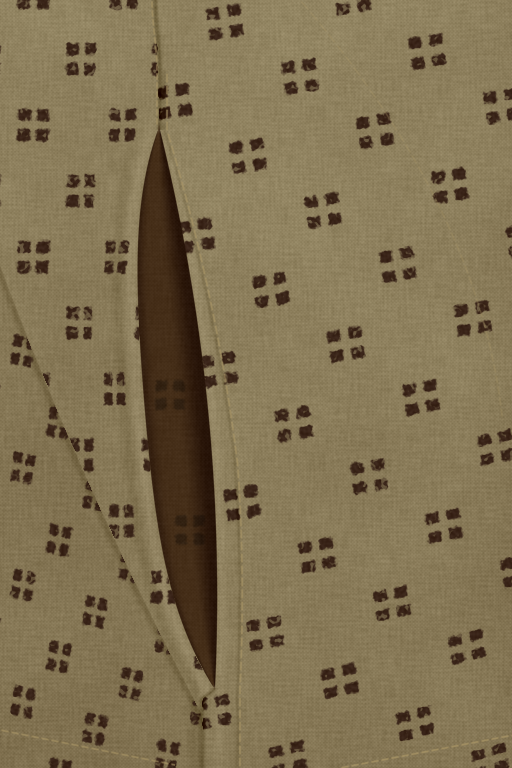
This texture is drawn by a WebGL 1 fragment shader. Its source:

```glsl
precision highp float;
// Woven beige cloth with block-printed four-square motifs, seams and a dark open pocket slit.
uniform vec2 u_resolution;

const vec2 SHEET = vec2(5.12, 7.68); // sheet size, y runs downward

vec2 gradientAt(vec2 cell) {
  float a = 6.2832 * fract(sin(dot(cell, vec2(127.1, 311.7))) * 43758.55);
  return vec2(cos(a), sin(a));
}

float gradientNoise(vec2 p) {
  vec2 i = floor(p), f = fract(p);
  vec2 u = f * f * f * (f * (f * 6.0 - 15.0) + 10.0);
  vec2 e = vec2(1.0, 0.0);
  float top = mix(dot(gradientAt(i), f), dot(gradientAt(i + e), f - e), u.x);
  float low = mix(dot(gradientAt(i + e.yx), f - e.yx), dot(gradientAt(i + 1.0), f - 1.0), u.x);
  return mix(top, low, u.y);
}

float cover(float d, float px) { return smoothstep(px, -px, d); }

// Offset from the nearest node of a lattice spanned by a and b
vec2 nearestNode(vec2 q, vec2 a, vec2 b) {
  vec2 uv = vec2(q.x * b.y - q.y * b.x, a.x * q.y - a.y * q.x) / (a.x * b.y - a.y * b.x);
  vec2 id = floor(uv + 0.5);
  return q - id.x * a - id.y * b;
}

// Signed distance to four rounded blocks; tilt leans the rows and columns
float fourBlocks(vec2 d, vec2 spacing, vec2 halfSize, vec2 tilt) {
  d += vec2(d.y * tilt.x, d.x * tilt.y);
  vec2 e = abs(abs(d) - spacing) - halfSize + 0.02;
  return length(max(e, 0.0)) + min(max(e.x, e.y), 0.0) - 0.02;
}

float stitch(float d, float along, float pitch, float px) {
  float dash = abs(fract(along / pitch) - 0.5) * pitch - 0.36 * pitch;
  return cover(abs(d) - 0.009, px) * cover(dash, px);
}

// Pocket edges, t = 0 at the upper tip and 1 at the lower tip
float leftEdge(float t) {
  return 1.58 + t * (-2.03 + t * (6.72 + t * (-8.63 + t * 4.5)));
}
float rightEdge(float t) { return 1.6 + t * (1.37 - 0.82 * t); }

float bump(float x, float width) { return exp(-x * x / (width * width)); }

float rightPrint(vec2 p) {
  float w = max(0.0, (p.x - 2.0) / 3.0 + (p.y - 4.0) / 3.0);
  vec2 q = p + vec2(0.0, 0.04 * w * w * w) - vec2(2.48, 1.56);
  vec2 d = nearestNode(q, vec2(0.75, 0.545), vec2(0.23, 1.34));
  return fourBlocks(d, vec2(0.107, 0.103), vec2(0.066, 0.058), vec2(-0.14, 0.17));
}

float leftPrint(vec2 p) {
  float squeeze = p.x > 0.82 ? 1.0 - 0.25 * bump(p.y - 3.4, 1.5) : 1.16;
  vec2 q = vec2((p.x - 0.82) / squeeze, p.y - 1.91);
  vec2 d = nearestNode(q, vec2(0.42, 0.66), vec2(0.0, 1.32));
  return fourBlocks(d, vec2(0.08, 0.1), vec2(0.054, 0.062), vec2(0.03, 0.0));
}

float sidePrint(vec2 p) {
  vec2 d = nearestNode(p - vec2(0.95, 6.12), vec2(0.36, 0.72), vec2(-0.36, 0.45));
  return fourBlocks(d, vec2(0.066, 0.092), vec2(0.044, 0.06), vec2(0.17, -0.22));
}

float weave(vec2 p) {
  float threads = sin(p.x * 185.0 + sin(p.y * 3.0)) * sin(p.y * 185.0 + sin(p.x * 2.0));
  float slubs = gradientNoise(p * vec2(45.0, 4.0)) + gradientNoise(p * vec2(4.0, 45.0) + 31.0);
  return 0.018 * threads + 0.035 * slubs + 0.03 * gradientNoise(p * 32.0);
}

void main() {
  vec2 st = gl_FragCoord.xy / u_resolution;
  vec2 p = vec2(st.x, 1.0 - st.y) * SHEET;
  float px = 0.8 * SHEET.y / u_resolution.y;

  // Panel boundaries
  float rawT = (p.y - 1.3) / 5.58;
  float t = clamp(rawT, 0.0, 1.0);
  float fromLeft = p.x - leftEdge(t);
  float fromRight = p.x - rightEdge(t);
  float joint = fromLeft + 0.12 * smoothstep(6.88, 7.0, p.y);
  float sy = p.y - 3.51;
  float seam = p.x - (0.33 + 0.4 * sy + 0.018 * sy * sy);
  float onRight = cover(-joint, px);
  float onSide = cover(seam, px) * (1.0 - onRight) * step(2.4, p.y);

  // Cloth tone with soft folds
  float light = 0.62 - 0.055 * p.y + 0.1 * bump(p.x - 3.3, 1.4);
  light += 0.3 * gradientNoise(p * 0.7 + 3.0) + 0.12 * gradientNoise(p * 2.3);
  light -= 0.16 * onSide + 0.25 * bump(p.x - 5.3, 0.5) * st.x;
  vec3 color = mix(vec3(0.5, 0.44, 0.31), vec3(0.6, 0.55, 0.41), light);
  float alongSlit = smoothstep(-0.05, 0.1, rawT);
  float rim = bump(fromLeft + 0.07, 0.06) * (1.0 - onRight) + 0.7 * bump(fromRight - 0.05, 0.05) * onRight;
  color += 0.045 * rim * alongSlit;
  color -= 0.04 * bump(fromLeft + 0.2, 0.06) * alongSlit * (1.0 - onRight);
  color -= 0.07 * bump(seam + 0.03, 0.04) * onSide;
  color += weave(p);

  // Worn block print
  float rough = 0.022 * gradientNoise(p * 17.0) + 0.012 * gradientNoise(p * 40.0);
  float side = mix(leftPrint(p), sidePrint(p), onSide);
  float blocks = mix(side, rightPrint(p), onRight) + rough;
  float wear = gradientNoise(p * 21.0 + 9.0) + 0.5 * gradientNoise(p * 3.0);
  float ink = cover(blocks, px + 0.006) * (0.94 - 0.55 * smoothstep(0.15, 0.5, wear));
  color = mix(color, vec3(0.2, 0.115, 0.075) + 0.06 * gradientNoise(p * 28.0), ink);

  // Seams and stitched hems
  float slitRow = fromRight - min(0.07 + 0.3 * t, 0.25);
  float yoke = p.x - (3.0 + 0.86 * p.y - 0.09 * p.y * p.y);
  float hemLeft = p.y - 7.3 - 0.2 * p.x;
  float hemRight = p.y - 7.68 + 0.19 * (p.x - 3.4);
  float thread = stitch(slitRow, p.y, 0.12, px) * step(0.7, p.y) * 0.6;
  thread += stitch(yoke, p.y, 0.11, px) * step(p.y, 4.2) * 0.3;
  thread += stitch(hemLeft, p.x, 0.1, px) * step(p.x, 1.75) * 0.6;
  thread += stitch(hemRight, p.x, 0.1, px) * step(3.4, p.x) * 0.7;
  float topSeam = p.x - 1.52 - 0.05 * smoothstep(0.0, 0.7, p.y);
  thread += stitch(topSeam, p.y, 0.09, px) * step(p.y, 1.25) * 0.6;
  color -= 0.06 * bump(slitRow + 0.025, 0.018) * step(0.7, p.y);
  color -= 0.13 * bump(topSeam - 0.03, 0.025) * step(p.y, 1.3);
  color -= 0.12 * bump(joint, 0.03) * step(6.88, p.y);
  color = mix(color, vec3(0.67, 0.59, 0.4), clamp(thread, 0.0, 1.0));

  // Pocket interior: brown lining, deep shadow against the right lip
  float across = clamp(fromLeft / max(fromLeft - fromRight, 0.01), 0.0, 1.0);
  float depth = smoothstep(0.5, 0.95, across) + 0.6 * bump(across, 0.12);
  vec3 lining = mix(vec3(0.27, 0.18, 0.095), vec3(0.15, 0.075, 0.03), clamp(depth, 0.0, 1.0));
  vec2 inner = nearestNode(p - vec2(1.7, 3.95), vec2(0.2, 1.35), vec2(1.6, 0.0));
  float faint = cover(fourBlocks(inner, vec2(0.09), vec2(0.055), vec2(0.0)) + rough, 0.02);
  lining *= 1.0 - 0.28 * faint * step(3.5, p.y) * step(p.y, 5.6);
  lining += 0.5 * weave(p);
  float slit = cover(-fromLeft, px) * cover(fromRight, px);
  slit *= smoothstep(1.2, 1.35, p.y) * (1.0 - smoothstep(6.84, 6.92, p.y));
  color = mix(color, lining, slit);

  gl_FragColor = vec4(clamp(color, 0.0, 1.0), 1.0);
}
```
